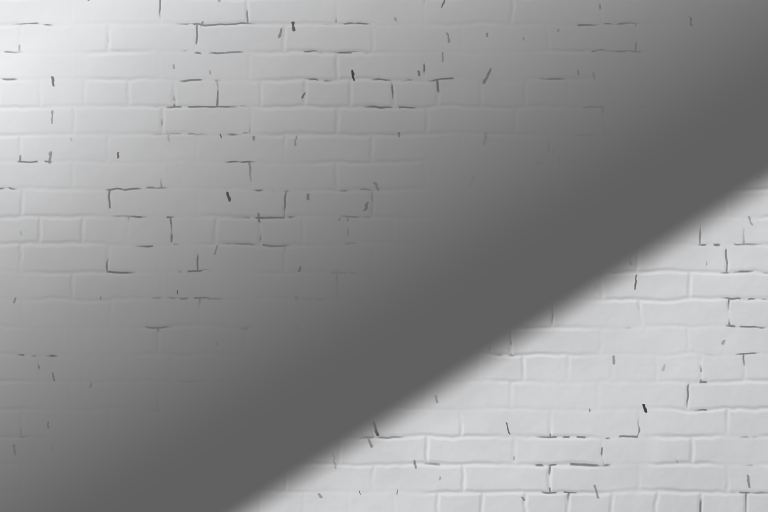
This texture is drawn by a Shadertoy shader. Its source:

```glsl
const float ROW_HEIGHT = 0.0537;
const float BRICK_WIDTH = 0.172;
const float SHADOW_GREY = 0.38;

float hash(vec2 p) {
    vec3 q = fract(vec3(p.xyx) * 0.1031);
    q += dot(q, q.yzx + 33.33);
    return fract((q.x + q.y) * q.z);
}

float noise(vec2 p) {
    vec2 cell = floor(p);
    vec2 f = fract(p);
    f = f * f * (3.0 - 2.0 * f);
    float low = mix(hash(cell), hash(cell + vec2(1, 0)), f.x);
    float high = mix(hash(cell + vec2(0, 1)), hash(cell + vec2(1, 1)), f.x);
    return mix(low, high, f.y);
}

float fbm(vec2 p) {
    float sum = 0.0;
    float weight = 0.5;
    for (int i = 0; i < 4; i++) {
        sum += weight * noise(p);
        p = p * 2.03 + 17.0;
        weight *= 0.5;
    }
    return sum;
}

// Distance to the nearest joint, with a row of short headers every fifth course
float jointDistance(vec2 p) {
    p += 0.007 * (vec2(noise(p * 17.0), noise(p * 17.0 + 31.0)) - 0.5);
    p += 0.003 * (vec2(noise(p * 70.0), noise(p * 70.0 + 11.0)) - 0.5);
    float course = (p.y - 0.039) / ROW_HEIGHT;
    float row = floor(course);
    float header = step(3.5, mod(row, 5.0));
    float width = BRICK_WIDTH * mix(1.0, 0.5, header);
    float shift = mix(mix(0.25, 0.83, mod(row, 2.0)), 0.9, header);
    float along = p.x / width - shift + 0.06 * (hash(vec2(row, 4.0)) - 0.5);
    vec2 size = vec2(width, ROW_HEIGHT);
    vec2 local = fract(vec2(along, course)) * size;
    vec2 edge = min(local, size - local);
    return min(edge.x, edge.y);
}

// Painted relief: thick paint fills some of the joints
float wallHeight(vec2 p) {
    float depth = mix(0.15, 1.0, smoothstep(0.25, 0.75, noise(p * 9.0 + 5.0)));
    float brick = smoothstep(0.0, 0.007, jointDistance(p));
    return depth * brick + 0.55 * fbm(p * 38.0);
}

// Thin broken cracks that follow the joints
float cracks(vec2 p, float pixel) {
    float line = 1.0 - smoothstep(0.0004, 0.0012 + pixel, jointDistance(p));
    float patches = smoothstep(0.60, 0.76, noise(p * 13.0 + 60.0));
    return line * patches * smoothstep(0.3, 0.6, noise(p * 75.0));
}

// Small tilted chips scattered one to a cell
float chips(vec2 p, float cellSize, float density, float pixel) {
    vec2 cell = floor(p / cellSize);
    float seed = hash(cell + 21.0);
    vec2 centre = 0.2 + 0.6 * vec2(hash(cell + 3.0), hash(cell + 8.0));
    vec2 q = p - (cell + centre) * cellSize;
    q.x += (hash(cell + 14.0) - 0.5) * q.y;
    q += 0.003 * (vec2(noise(p * 160.0), noise(p * 160.0 + 9.0)) - 0.5);
    float halfLength = mix(0.002, 0.014, pow(hash(cell + 40.0), 3.0));
    q.y -= clamp(q.y, -halfLength, halfLength);
    float radius = mix(0.0006, 0.0026, hash(cell + 52.0));
    float mark = 1.0 - smoothstep(radius - 0.5 * pixel, radius + pixel, length(q));
    return mark * step(seed, density) * mix(0.35, 1.0, hash(cell + 71.0));
}

// Soft ramp on the upper side of the diagonal, with a glow at the left
float upperLight(vec2 p, float d) {
    float t = d + 0.085;
    float ramp = 0.5 * (t + sqrt(t * t + 0.0012)) - 0.004;
    vec2 glowOffset = (p - vec2(0.0, 0.8)) / vec2(0.22, 0.26);
    float glow = 0.06 * exp(-dot(glowOffset, glowOffset));
    return min(SHADOW_GREY + 0.61 * ramp, 0.88) + glow;
}

void mainImage(out vec4 fragColor, in vec2 fragCoord) {
    float pixel = 1.0 / iResolution.y;
    vec2 p = fragCoord * pixel;
    p.x *= 1.5 * iResolution.y / iResolution.x;

    // Signed position across the diagonal shadow
    float d = dot(p, vec2(-0.535, 0.845));
    float lowerLit = 1.0 - smoothstep(-0.292, -0.224, d);
    float upperLit = smoothstep(-0.07, 0.48, d);
    float lower = 0.81 - 0.035 * smoothstep(-0.38, -0.75, d);
    lower -= 0.025 * smoothstep(-0.34, -0.28, d);
    float light = mix(upperLight(p, d), lower, lowerLit);

    // Relief shading and surface mottling
    vec2 towardLight = vec2(-0.0017, 0.0025);
    float relief = wallHeight(p - towardLight) - wallHeight(p + towardLight);
    float detail = max(lowerLit, 0.6 * upperLit);
    light += detail * 0.085 * clamp(relief, -0.9, 0.6);
    light += detail * 0.04 * (fbm(p * 12.0) - 0.47);

    // Dark damage, fading inside the shadow
    float damage = 0.38 * cracks(p, pixel);
    damage = max(damage, 0.75 * chips(p, 0.13, 0.42, pixel));
    damage = max(damage, 0.35 * chips(p + 0.37, 0.075, 0.3, pixel));
    light *= 1.0 - damage * max(lowerLit, 0.9 * smoothstep(-0.06, 0.3, d));

    vec3 tint = mix(vec3(1.0), vec3(0.996, 1.0, 1.008), smoothstep(0.6, 0.85, light));
    fragColor = vec4(clamp(light * tint, 0.0, 1.0), 1.0);
}
```
